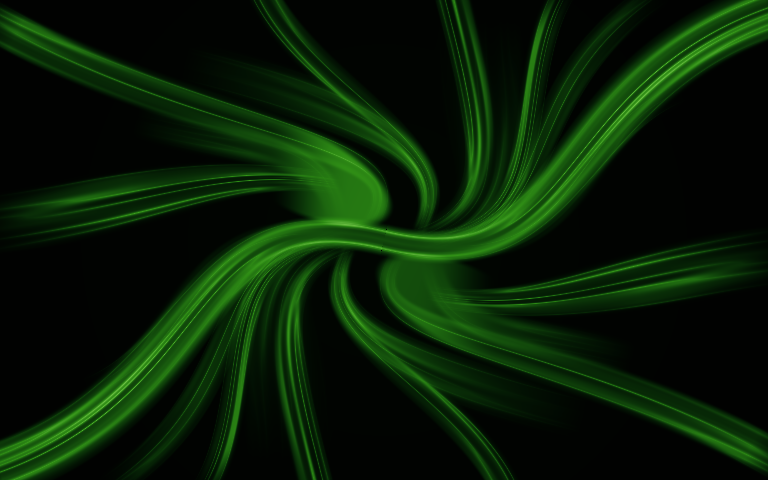
Reproduce this background procedurally as a Shadertoy shader.

```glsl
float hash(vec2 p) {
    return fract(sin(dot(p, vec2(127.1, 311.7))) * 4375.85);
}

float noise(vec2 p) {
    vec2 i = floor(p), f = fract(p);
    f = f * f * (3.0 - 2.0 * f);
    return mix(mix(hash(i), hash(i + vec2(1, 0)), f.x),
               mix(hash(i + vec2(0, 1)), hash(i + vec2(1, 1)), f.x), f.y);
}

// Thin bright threads running along a ribbon
float threads(float across, float along, float count, float seed) {
    float n = noise(vec2(across * count + seed, along * 1.5 + seed));
    float ridge = pow(1.0 - abs(2.0 * n - 1.0), 4.0);
    return ridge * (0.35 + noise(vec2(across * 2.5 - seed, along * 4.0)));
}

// Light of a threaded band along a cubic curve; gain = (soft body, threads)
float ribbon(vec2 p, vec2 a, vec2 b, vec2 c, vec2 d,
             vec2 width, vec2 fade, float count, vec2 gain) {
    vec2 k1 = 3.0 * (b - a), k2 = 3.0 * (a - 2.0 * b + c), k3 = d - a + 3.0 * (b - c);
    float t = 0.0, nearest = 1e3;
    for (int i = 0; i <= 14; i++) {
        float s = float(i) / 14.0;
        vec2 e = p - (a + s * (k1 + s * (k2 + s * k3)));
        float dist = dot(e, e);
        if (dist < nearest) { nearest = dist; t = s; }
    }
    if (nearest > 0.04) return 0.0;

    // Refine the closest point
    vec2 offset, tangent;
    for (int i = 0; i < 5; i++) {
        offset = p - (a + t * (k1 + t * (k2 + t * k3)));
        tangent = k1 + t * (2.0 * k2 + t * 3.0 * k3);
        if (i < 4) t = clamp(t + dot(offset, tangent) / dot(tangent, tangent), 0.0, 1.0);
    }
    float side = sign(tangent.x * offset.y - tangent.y * offset.x);
    float v = side * length(offset) / mix(width.x, width.y, smoothstep(0.0, 0.8, t));
    float envelope = smoothstep(1.0, 0.45, abs(v));
    float ends = clamp(t / fade.x, 0.0, 1.0) * clamp((1.0 - t) / fade.y, 0.0, 1.0);

    // Symmetric threads at the start let both halves of the wave join
    float seed = 37.0 * d.x + 11.0 * d.y;
    float lines = threads(v, t, count, seed);
    float joined = 0.5 * (lines + threads(-v, t, count, seed));
    lines = mix(joined, lines, smoothstep(0.0, 0.3, t));
    float softness = 0.5 + 0.8 * noise(vec2(v * 3.0 + seed, t * 3.0));
    return envelope * ends * (gain.x * softness + gain.y * lines);
}

// One half of the swirl
float swirlArm(vec2 p) {
    // Central wave rising to the corner
    float light = ribbon(p, vec2(0), vec2(0.42, -0.10), vec2(0.34, 0.33), vec2(0.83, 0.49),
        vec2(0.036, 0.066), vec2(0.0001, 0.02), 6.0, vec2(0.34, 0.85))
        * (1.0 - 0.3 * smoothstep(0.4, 0.9, p.x));
    light += ribbon(p, vec2(0.10, -0.02), vec2(0.42, -0.06), vec2(0.40, 0.22), vec2(0.62, 0.31),
        vec2(0.02, 0.03), vec2(0.4, 0.6), 4.0, vec2(0.08, 0.4));

    // Bands peeling off towards the top edge
    light += ribbon(p, vec2(0.08, 0.0), vec2(0.40, 0.02), vec2(0.24, 0.30), vec2(0.58, 0.52),
        vec2(0.02, 0.035), vec2(0.4, 0.3), 4.0, vec2(0.15, 0.45));
    light += ribbon(p, vec2(0.08, 0.005), vec2(0.38, 0.02), vec2(0.25, 0.33), vec2(0.38, 0.53),
        vec2(0.02, 0.03), vec2(0.4, 0.15), 4.0, vec2(0.12, 0.55));
    light += ribbon(p, vec2(0.05, 0.01), vec2(0.27, 0.06), vec2(0.20, 0.28), vec2(0.14, 0.52),
        vec2(0.02, 0.04), vec2(0.5, 0.02), 4.0, vec2(0.07, 0.55));
    light += ribbon(p, vec2(0.06, 0.0), vec2(0.30, 0.05), vec2(0.20, 0.25), vec2(0.20, 0.46),
        vec2(0.04, 0.10), vec2(0.3, 0.7), 7.0, vec2(0.06, 0.2));
    light += ribbon(p, vec2(0.07, 0.02), vec2(0.20, 0.19), vec2(-0.16, 0.30), vec2(-0.26, 0.53),
        vec2(0.02, 0.035), vec2(0.3, 0.02), 3.5, vec2(0.09, 0.45));

    // Blurred brush curling over the lobe
    light += ribbon(p, vec2(0.07, 0.015), vec2(0.16, 0.18), vec2(-0.06, 0.28), vec2(-0.42, 0.37),
        vec2(0.018, 0.055), vec2(0.12, 0.6), 5.0, vec2(0.24, 0.22));

    // Long band above the lobe, then the fan at its side
    light += ribbon(p, vec2(-0.03, 0.03), vec2(0.10, 0.22), vec2(-0.34, 0.19), vec2(-0.84, 0.47),
        vec2(0.022, 0.046), vec2(0.4, 0.05), 4.0, vec2(0.17, 0.5));
    light += ribbon(p, vec2(-0.10, 0.045), vec2(-0.12, 0.20), vec2(-0.28, 0.19), vec2(-0.52, 0.25),
        vec2(0.03, 0.045), vec2(0.6, 0.7), 4.0, vec2(0.28, 0.1));
    light += ribbon(p, vec2(-0.09, 0.115), vec2(-0.33, 0.16), vec2(-0.48, 0.08), vec2(-0.84, 0.03),
        vec2(0.024, 0.068), vec2(0.25, 0.35), 4.5, vec2(0.12, 0.65));
    return light;
}

// Smooth tilted lobe with a crisp tip and a faded tail
float lobe(vec2 p) {
    vec2 q = p - vec2(-0.17, 0.14);
    q = vec2(dot(q, vec2(0.906, -0.42)), dot(q, vec2(0.42, 0.906))) / vec2(0.20, 0.085);
    float tail = smoothstep(-0.24, -0.07, p.x);
    return smoothstep(1.04, 0.88, length(q)) * tail * (0.5 + 0.08 * q.x);
}

void mainImage(out vec4 fragColor, in vec2 fragCoord) {
    vec2 p = (fragCoord - 0.5 * iResolution.xy) / iResolution.y;
    float light = swirlArm(p) + swirlArm(-p) + lobe(p) + 0.55 * lobe(-p);
    light += 0.012 * exp(-5.0 * dot(p, p));

    // Black through deep green to pale highlights
    float green = 1.0 - exp(-1.1 * light);
    float glare = max(green - 0.55, 0.0);
    vec3 color = vec3(0.45 * pow(green, 1.5) + 0.7 * glare, green, 0.15 * green + 0.8 * glare);
    fragColor = vec4(color + vec3(0.003, 0.008, 0.002), 1.0);
}
```
